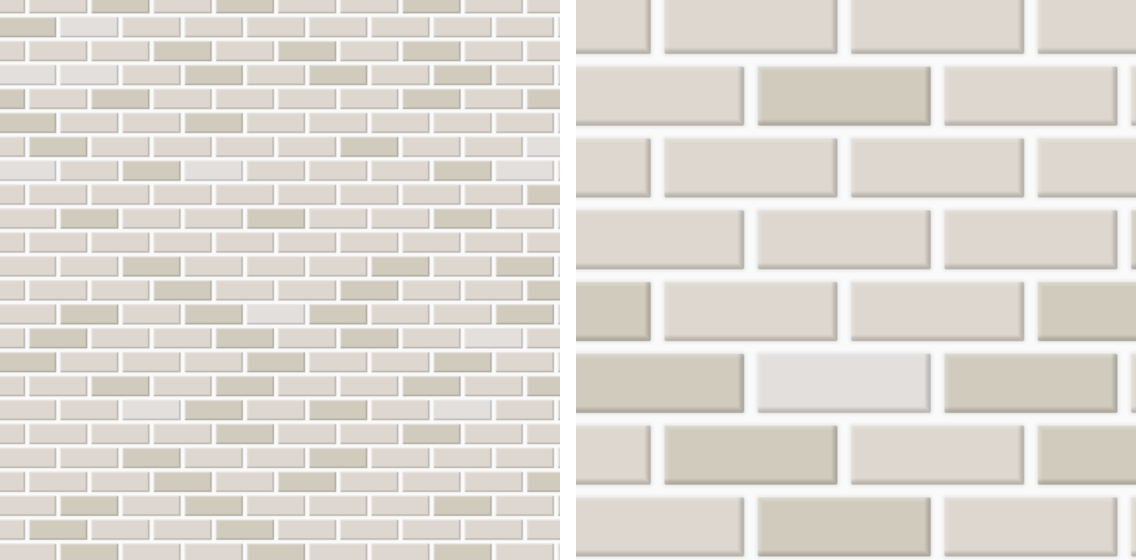
Left, the full canvas; right, a detail of the centre.
Write a Shadertoy shader that draws this pattern.

```glsl
// Pale running-bond brick wall with bevelled bricks and white mortar joints.

const vec2 GRID = vec2(9.0, 23.4);               // bricks across, courses down
const vec2 GRID_SHIFT = vec2(0.9375, 0.64);      // first joint, in cells
const vec2 BRICK_HALF = vec2(0.0515, 0.0176);
const float CORNER = 0.0012;

const vec3 CREAM = vec3(0.870, 0.843, 0.812);
const vec3 TAUPE = vec3(0.820, 0.797, 0.745);
const vec3 PEARL = vec3(0.885, 0.873, 0.865);
const vec3 JOINT_EDGE = vec3(0.935, 0.935, 0.930);
const vec3 JOINT_CORE = vec3(0.980, 0.982, 0.985);

float hash(vec2 p) {
    return fract(sin(dot(p, vec2(127.1, 311.7))) * 43758.5453);
}

float roundedBox(vec2 p, vec2 halfSize, float radius) {
    vec2 q = abs(p) - halfSize + radius;
    return length(max(q, 0.0)) + min(max(q.x, q.y), 0.0) - radius;
}

// Taupe bricks are local peaks of the hash, so they never touch in a course.
vec3 brickTint(vec2 id) {
    float h = hash(id);
    float neighbours = max(hash(id - vec2(1.0, 0.0)), hash(id + vec2(1.0, 0.0)));
    if (h > max(neighbours, 0.6)) return TAUPE;
    return hash(id + 53.7) < 0.085 ? PEARL : CREAM;
}

// Light catches the upper left edges; shade falls on the lower right ones.
vec3 bevel(vec3 tint, vec2 p, vec2 halfSize) {
    vec2 lit = halfSize + p;
    vec2 dim = halfSize - p;
    float light = 1.0 - smoothstep(0.0, 0.0035, min(lit.x, lit.y));
    float shade = 1.0 - smoothstep(0.0005, 0.0045, min(dim.x, dim.y));
    tint = mix(tint, vec3(0.95), 0.3 * light);
    return tint * (1.0 - 0.17 * shade);
}

vec3 mortar(float dist) {
    return mix(JOINT_EDGE, JOINT_CORE, smoothstep(0.0, 0.003, dist));
}

void mainImage(out vec4 fragColor, in vec2 fragCoord) {
    vec2 uv = fragCoord / iResolution.y;
    uv.y = 1.0 - uv.y;                           // y runs downwards from the top

    // Staggered courses
    vec2 cell = uv * GRID - GRID_SHIFT;
    cell.x += 0.5 * mod(floor(cell.y), 2.0);
    vec2 id = floor(cell);
    vec2 p = (fract(cell) - 0.5) / GRID;

    // Brick over mortar
    float dist = roundedBox(p, BRICK_HALF, CORNER);
    float aa = 1.0 / iResolution.y;
    vec3 brick = bevel(brickTint(id), p, BRICK_HALF);
    vec3 color = mix(brick, mortar(dist), smoothstep(-aa, aa, dist));

    fragColor = vec4(color, 1.0);
}
```
